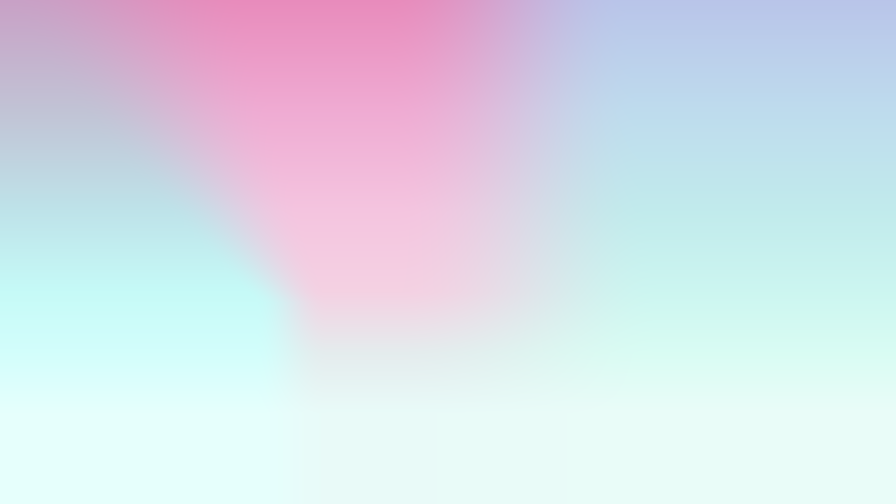
Write a Shadertoy shader that draws this background.

```glsl
const int STOPS = 6;

// Depth of each colour stop, measured down from the top edge
const float DEPTHS[STOPS] = float[](0.0, 0.22, 0.42, 0.58, 0.70, 0.82);

const vec3 MAUVE_TO_AQUA[STOPS] = vec3[](
    vec3(0.785, 0.630, 0.775), vec3(0.757, 0.765, 0.835),
    vec3(0.745, 0.890, 0.915), vec3(0.775, 0.980, 0.968),
    vec3(0.825, 0.995, 0.985), vec3(0.900, 1.000, 0.990));
const vec3 ROSE_TO_WHITE[STOPS] = vec3[](
    vec3(0.910, 0.545, 0.735), vec3(0.937, 0.670, 0.825),
    vec3(0.957, 0.770, 0.875), vec3(0.955, 0.820, 0.888),
    vec3(0.895, 0.925, 0.930), vec3(0.912, 0.982, 0.974));
const vec3 BLUE_TO_MINT[STOPS] = vec3[](
    vec3(0.725, 0.770, 0.914), vec3(0.745, 0.860, 0.930),
    vec3(0.757, 0.920, 0.925), vec3(0.800, 0.963, 0.942),
    vec3(0.850, 0.988, 0.953), vec3(0.915, 0.988, 0.972));

// Borders of the rose band: centre and half width, top and lower values
const float LOWER_DEPTH = 0.60;
const vec2 LEFT_CENTRE = vec2(0.145, 0.325);
const vec2 LEFT_SOFTNESS = vec2(0.135, 0.040);
const vec2 RIGHT_CENTRE = vec2(0.565, 0.590);
const vec2 RIGHT_SOFTNESS = vec2(0.135, 0.145);
const float LEFT_CURVE = 1.25;

vec3 verticalRamp(vec3 colours[STOPS], float depth) {
    vec3 colour = colours[0];
    for (int i = 1; i < STOPS; i++) {
        float t = (depth - DEPTHS[i - 1]) / (DEPTHS[i] - DEPTHS[i - 1]);
        colour = mix(colour, colours[i], clamp(t, 0.0, 1.0));
    }
    return colour;
}

float softBorder(float x, vec2 centre, vec2 softness, float t) {
    float middle = mix(centre.x, centre.y, t);
    float halfWidth = mix(softness.x, softness.y, t);
    return smoothstep(middle - halfWidth, middle + halfWidth, x);
}

void mainImage(out vec4 fragColor, in vec2 fragCoord) {
    vec2 uv = fragCoord / iResolution.xy;
    float depth = 1.0 - uv.y;
    float descent = clamp(depth / LOWER_DEPTH, 0.0, 1.0);

    // Three vertical gradients joined by slanting soft borders
    float intoRose = softBorder(uv.x, LEFT_CENTRE, LEFT_SOFTNESS, pow(descent, LEFT_CURVE));
    float intoBlue = softBorder(uv.x, RIGHT_CENTRE, RIGHT_SOFTNESS, descent);
    vec3 colour = verticalRamp(MAUVE_TO_AQUA, depth);
    colour = mix(colour, verticalRamp(ROSE_TO_WHITE, depth), intoRose);
    colour = mix(colour, verticalRamp(BLUE_TO_MINT, depth), intoBlue);

    fragColor = vec4(colour, 1.0);
}
```
